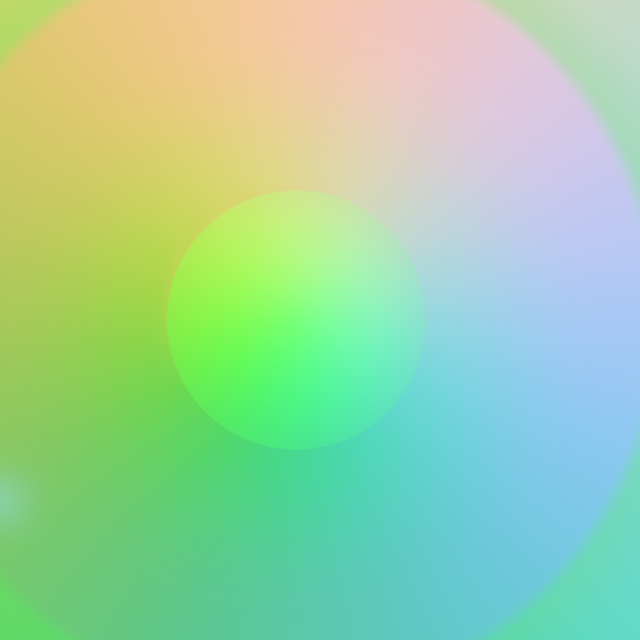
Reproduce this background procedurally as a Shadertoy shader.

```glsl
// Soft pastel colour wheel: a bright green disc inside a wide hue ring, with tinted corners.

const vec2 HUB = vec2(0.4635, 0.5);
const vec2 RING_CENTER = vec2(0.436, 0.5);
const float DISC_RADIUS = 0.2025;
const float RING_RADIUS = 0.592;
const vec3 GLOW_COLOR = vec3(0.55, 0.82, 0.69);
const vec3 WARM_RIM = vec3(0.88, 0.80, 0.40);

// Red follows height, blue follows width; green stays even.
vec3 wheelColor(vec2 tilt, float level, float green) {
    return vec3(level + tilt.y, green, level + tilt.x);
}

// Coverage of a circle with an edge of the given softness.
float circleMask(vec2 p, vec2 center, float radius, float softness) {
    return 1.0 - smoothstep(-softness, softness, length(p - center) - radius);
}

// Direction from the hub, with a strength that saturates outwards.
vec2 hueTilt(vec2 offset, float strength, float reach) {
    float r = length(offset);
    return offset / max(r, 1e-4) * strength * tanh(r / reach);
}

vec3 discColor(vec2 offset) {
    float t = clamp(length(offset) / DISC_RADIUS, 0.0, 1.0);
    float green = mix(1.0, 0.90, t * t) - 0.12 * offset.x * t;
    return wheelColor(hueTilt(offset, 0.285, 0.125), mix(0.475, 0.55, t), green);
}

vec3 ringColor(vec2 offset) {
    float t = smoothstep(0.16, 0.48, length(offset));
    return wheelColor(hueTilt(offset, 0.302, 0.09), mix(0.57, 0.657, t), mix(0.85, 0.785, t));
}

vec3 cornerColor(vec2 offset, float beyond) {
    float t = smoothstep(0.0, 0.12, beyond);
    return wheelColor(hueTilt(offset, mix(0.21, 0.28, t), 0.1), mix(0.55, 0.575, t), 0.85);
}

void mainImage(out vec4 fragColor, in vec2 fragCoord) {
    vec2 uv = fragCoord / iResolution.xy;
    vec2 offset = uv - HUB;
    float pixel = 1.0 / min(iResolution.x, iResolution.y);

    // Wide ring over the corners
    float beyond = length(uv - RING_CENTER) - RING_RADIUS;
    float ring = circleMask(uv, RING_CENTER, RING_RADIUS, 0.018);
    vec3 color = mix(cornerColor(offset, beyond), ringColor(offset), ring);

    // Pale glow on the left border
    vec2 g = (uv - vec2(0.0, 0.218)) / vec2(0.05, 0.048);
    color = mix(color, GLOW_COLOR, 0.75 * exp(-dot(g, g)));

    // Faint warm rim on the upper left of the disc
    float rimDistance = abs(length(offset) - DISC_RADIUS) / 0.012;
    float side = smoothstep(0.3, 1.0, dot(normalize(offset + 1e-5), vec2(-0.8, 0.6)));
    color = mix(color, WARM_RIM, 0.3 * side * exp(-rimDistance));

    // Bright central disc
    float disc = circleMask(uv, HUB, DISC_RADIUS, max(pixel, 0.0015));
    color = mix(color, discColor(offset), disc);

    fragColor = vec4(clamp(color, 0.0, 1.0), 1.0);
}
```
